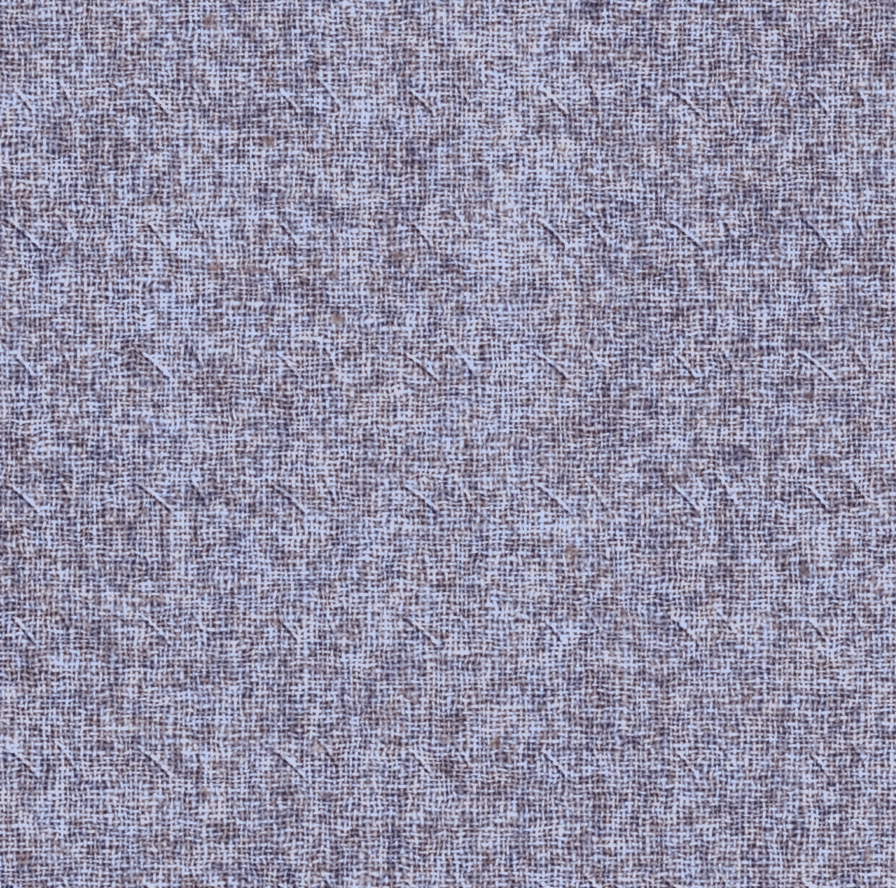
Reproduce this texture procedurally as a Shadertoy shader.

```glsl
#define THREADS 153.0
#define WEAVE_DEPTH 0.63
#define BASE_TONE 0.637
#define STREAKS 0.12
#define GRAIN 0.25
#define MOTTLE 0.075
#define CREASE_PITCH 0.149
#define CREASE_DEPTH 0.17
#define SHADOW vec3(0.24, 0.21, 0.31)
#define FLAX vec3(0.50, 0.46, 0.535)
#define BLEACHED vec3(0.73, 0.75, 0.855)

const float PI = 3.14159265;

float hash(vec2 p) {
    return fract(sin(dot(p, vec2(12.9898, 78.233))) * 43758.5453);
}

// Smooth value noise, centred on zero
float noise(vec2 p) {
    vec2 i = floor(p), f = fract(p);
    f = f * f * (3.0 - 2.0 * f);
    float low = mix(hash(i), hash(i + vec2(1, 0)), f.x);
    float high = mix(hash(i + vec2(0, 1)), hash(i + vec2(1, 1)), f.x);
    return mix(low, high, f.y) - 0.5;
}

// Height of an uneven plain weave, with dark gaps between the threads
float weave(vec2 uv) {
    vec2 p = uv * THREADS;
    p.x += 0.7 * noise(uv * vec2(45, 12)) + 0.6 * noise(uv * 80.0 + 11.0);
    p.y += 0.7 * noise(uv * vec2(12, 45) + 23.0) + 0.6 * noise(uv * 80.0 + 37.0);
    vec2 id = floor(p);
    vec2 arch = cos(PI * (fract(p) - 0.5));
    float over = mod(id.x + id.y, 2.0) * 2.0 - 1.0;
    float warp = arch.x * (0.84 + 0.16 * over * arch.y);
    float weft = arch.y * (0.84 - 0.16 * over * arch.x);
    warp *= 1.0 + 0.34 * noise(vec2(id.x * 7.3, p.y * 0.5));
    weft *= 1.0 + 0.34 * noise(vec2(p.x * 0.5, id.y * 7.3 + 50.0));
    return max(warp, weft) - 0.79;
}

// Tone of the yarn: short streaks both ways and fibre grain
float yarn(vec2 uv) {
    float streak = noise(uv * vec2(THREADS, 28)) + noise(uv * vec2(28, THREADS) + 71.0);
    float grain = noise(uv * 200.0 + 5.0) + 0.7 * noise(uv * 380.0 + 9.0);
    return STREAKS * streak + GRAIN * grain;
}

// Short embossed strokes on a regular grid, lit on one side
float creases(vec2 uv) {
    vec2 grid = (uv - vec2(0.027, 0.885)) / CREASE_PITCH + 0.5;
    vec2 id = floor(grid);
    vec2 local = fract(grid) - 0.5;
    float relief = 0.0;
    for (int k = 0; k < 3; k++) {
        float n = float(k);
        float vary = hash(id + n * 17.0);
        vec2 q = local - vec2(0.31 * n - 0.93 * step(1.5, n), 0.06 * n);
        float angle = -0.78 - 0.25 * step(0.5, n) * (3.0 - 2.0 * n) + 0.25 * (vary - 0.5);
        vec2 along = vec2(cos(angle), sin(angle));
        float s = dot(q, along);
        float d = dot(q, vec2(-along.y, along.x)) + 0.45 * s * s - 0.008;
        float reach = (0.18 - 0.03 * n) * (0.75 + 0.5 * vary);
        float ends = 1.0 - smoothstep(0.6 * reach, reach, abs(s));
        float ridge = exp(-pow((d - 0.015) / 0.012, 2.0));
        float groove = exp(-pow((d + 0.011) / 0.010, 2.0));
        relief += (ridge - 1.4 * groove) * ends * (1.0 - 0.3 * n);
    }
    return relief;
}

// Sparse brownish knots in the thread
float knots(vec2 uv) {
    vec2 grid = uv * 15.0;
    vec2 id = floor(grid);
    float seed = hash(id + 3.7);
    vec2 centre = 0.3 + 0.4 * vec2(hash(id + 8.1), hash(id + 15.3));
    vec2 stretch = mix(vec2(1.0, 1.7), vec2(1.7, 1.0), step(0.5, hash(id + 21.9)));
    float d = length((fract(grid) - centre) * stretch) + 0.12 * noise(uv * 90.0);
    return step(0.86, seed) * (1.0 - smoothstep(0.06, 0.18, d));
}

vec3 cloth(float tone) {
    vec3 dark = mix(SHADOW, FLAX, clamp((tone - 0.24) / 0.26, -0.2, 1.0));
    return mix(dark, BLEACHED, clamp((tone - 0.5) / 0.23, 0.0, 1.2));
}

void mainImage(out vec4 fragColor, in vec2 fragCoord) {
    vec2 uv = fragCoord / iResolution.y;

    // Faint bands, patches and marks
    float bands = noise(uv * vec2(34, 2.5) + 41.0) + 0.5 * noise(uv * vec2(3, 34) + 63.0);
    float patches = 0.4 * noise(uv * 9.0 + 87.0) + noise(uv * 55.0 + 13.0);
    float knot = knots(uv);
    float crease = creases(uv);
    float broad = MOTTLE * (0.75 * bands + 0.45 * patches);
    broad += CREASE_DEPTH * crease - 0.08 * knot;

    // Gaps close over the knots and the lit side of creases
    float depth = WEAVE_DEPTH * (1.0 + 0.4 * noise(uv * 50.0 + 29.0));
    depth *= (1.0 - 0.6 * knot) * (1.0 - 0.75 * clamp(crease, 0.0, 1.0));

    // Four samples per pixel smooth the threads
    vec3 colour = vec3(0);
    for (int k = 0; k < 4; k++) {
        vec2 offset = vec2(k % 2, k / 2) * 0.5 - 0.25;
        vec2 at = (fragCoord + offset) / iResolution.y;
        colour += 0.25 * cloth(BASE_TONE + broad + depth * weave(at) + yarn(at));
    }

    // Warm and cool fibres
    float warmth = 0.06 * noise(uv * 95.0 + 31.0) + 0.015 * noise(uv * 20.0) + 0.03 * knot;
    colour += warmth * vec3(0.7, 0.0, -1.0);
    fragColor = vec4(clamp(colour, 0.0, 1.0), 1.0);
}
```
